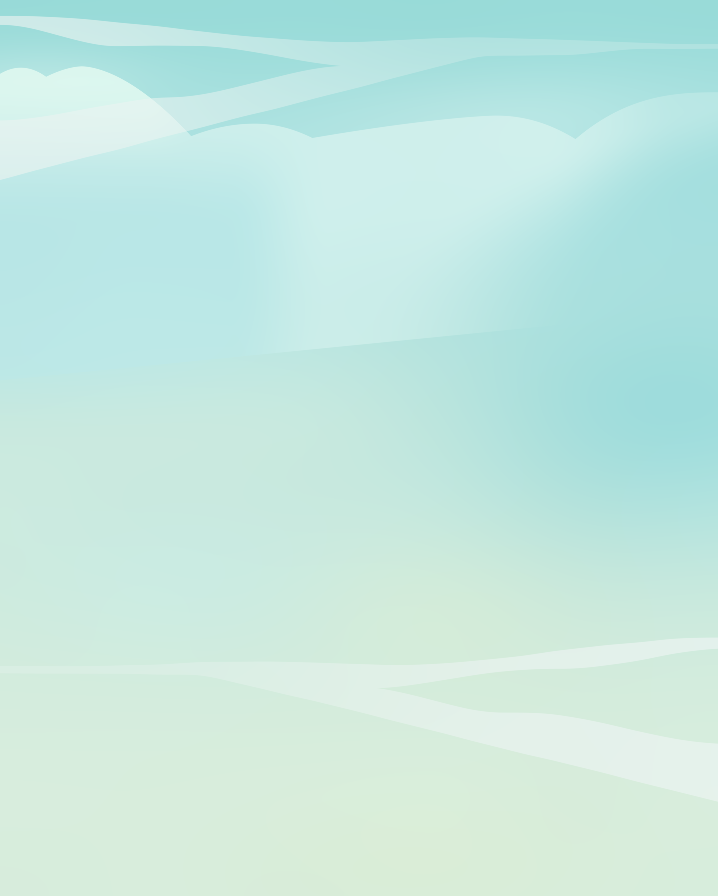
Give the GLSL for this background, as a WebGL 2 fragment shader.

```glsl
#version 300 es
precision highp float;
// Pastel sky: soft teal and mint gradients, a rounded cloud bank and forked wind streaks.

uniform vec2 u_resolution;
out vec4 fragColor;

// Sky colours, from top to bottom
const vec3 SKY_TOP = vec3(0.60, 0.86, 0.85);
const vec3 SKY_HIGH = vec3(0.68, 0.885, 0.88);
const vec3 SKY_MID = vec3(0.795, 0.915, 0.87);
const vec3 SKY_LOW = vec3(0.845, 0.93, 0.865);
// Glow and cloud colours
const vec3 TEAL = vec3(0.62, 0.865, 0.865);
const vec3 BLUE = vec3(0.735, 0.91, 0.91);
const vec3 AQUA = vec3(0.785, 0.92, 0.89);
const vec3 WARM = vec3(0.86, 0.93, 0.83);
const vec3 CLOUD = vec3(0.83, 0.945, 0.93);
const vec3 CREST = vec3(0.89, 0.98, 0.945);
const vec3 STREAK = vec3(0.92, 0.955, 0.945);
// Surface detail
const float WOBBLE = 0.0015;
const float MOTTLE = 0.008;

float hash(vec2 p) {
  return fract(sin(dot(p, vec2(127.1, 311.7))) * 43758.5453);
}

float noise(vec2 p) {
  vec2 i = floor(p), f = fract(p);
  f = f * f * (3.0 - 2.0 * f);
  return mix(mix(hash(i), hash(i + vec2(1, 0)), f.x),
             mix(hash(i + vec2(0, 1)), hash(i + vec2(1, 1)), f.x), f.y);
}

float glow(vec2 p, vec2 center, vec2 radius) {
  vec2 d = (p - center) / radius;
  return exp(-dot(d, d));
}

// Antialiased step, one where d is positive
float cover(float d) {
  return smoothstep(-0.5, 0.5, d * u_resolution.y);
}

// Height of a rounded cloud lobe, measured down from the top
float lobe(float x, float peak, vec2 widths, vec2 power, float base, float rise) {
  float d = x - peak;
  float side = step(0.0, d);
  float t = abs(d) / mix(widths.x, widths.y, side);
  return base - rise * (1.0 - pow(t, mix(power.x, power.y, side)));
}

float smoothMax(float a, float b, float k) {
  return 0.5 * (a + b + sqrt((a - b) * (a - b) + k * k));
}

// Band between two edges with a wedge cut out of it
float fork(float y, vec2 band, vec2 wedge) {
  float cut = cover(min(y - wedge.x, wedge.y - y));
  return cover(min(y - band.x, band.y - y)) * (1.0 - cut);
}

float upperStreak(float x, float y) {
  float top = 0.017 + 0.030 * smoothstep(0.0, 0.5, x)
    - 0.005 * smoothstep(0.45, 0.65, x) + 0.0075 * smoothstep(0.65, 1.0, x);
  float bottom = smoothMax(0.2005 - 0.207 * x, 0.0615, 0.004) - 0.007 * smoothstep(0.78, 0.9, x);
  float cutTop = 0.027 + 0.024 * smoothstep(0.0, 0.16, x) + 0.023 * smoothstep(0.27, 0.5, x);
  float cutBottom = 0.134 - 0.025 * smoothstep(0.0, 0.24, x) - 0.036 * smoothstep(0.23, 0.49, x);
  return fork(y, vec2(top, bottom), vec2(cutTop, cutBottom));
}

float lowerStreak(float x, float y) {
  float top = 0.7435 - 0.0055 * smoothstep(0.1, 0.35, x)
    + 0.004 * smoothstep(0.35, 0.55, x) - 0.03 * smoothstep(0.55, 1.0, x);
  float bottom = smoothMax(0.7515, 0.757 + 0.2 * (x - 0.31), 0.006);
  float cutTop = 0.769 - 0.022 * smoothstep(0.5, 0.75, x) - 0.023 * smoothstep(0.78, 1.02, x);
  float cutBottom = 0.767 + 0.028 * smoothstep(0.5, 0.7, x) + 0.036 * smoothstep(0.72, 1.02, x);
  return fork(y, vec2(top, bottom), vec2(cutTop, cutBottom));
}

void main() {
  vec2 p = gl_FragCoord.xy / u_resolution;
  p.y = 1.0 - p.y; // y runs downwards from the top edge

  // Sky gradient and broad glows
  vec3 color = mix(SKY_TOP, SKY_HIGH, smoothstep(0.0, 0.2, p.y));
  color = mix(color, SKY_MID, smoothstep(0.25, 0.5, p.y));
  color = mix(color, SKY_LOW, smoothstep(0.5, 0.9, p.y));
  color = mix(color, CLOUD, 0.4 * glow(p, vec2(0.72, 0.14), vec2(0.26, 0.06)));
  color = mix(color, CLOUD, 0.4 * glow(p, vec2(0.05, 0.09), vec2(0.16, 0.04)));
  color = mix(color, AQUA, 0.8 * glow(p, vec2(0.3, 0.63), vec2(0.28, 0.1)));
  color = mix(color, WARM, 0.5 * glow(p, vec2(0.62, 0.68), vec2(0.2, 0.09)));
  color = mix(color, WARM, 0.6 * glow(p, vec2(0.58, 0.96), vec2(0.25, 0.09)));
  color = mix(color, TEAL, glow(p, vec2(0.95, 0.45), vec2(0.32, 0.16)));
  color = mix(color, TEAL, 0.6 * glow(p, vec2(1.0, 0.2), vec2(0.2, 0.08)));
  color = mix(color, BLUE, 0.7 * glow(p, vec2(0.06, 0.38), vec2(0.3, 0.07)));

  // Cloud bank: lobed top, slanted base, soft right side
  float crest = min(lobe(p.x, 0.114, vec2(0.15), vec2(1.7), 0.15, 0.076),
                    lobe(p.x, 0.029, vec2(0.065), vec2(2.0), 0.11, 0.0345));
  float ridge = min(lobe(p.x, 0.355, vec2(0.095, 0.08), vec2(2.0), 0.154, 0.016),
                    lobe(p.x, 0.69, vec2(0.255, 0.109), vec2(1.4, 2.1), 0.154, 0.025));
  ridge = min(ridge, lobe(p.x, 1.0, vec2(0.201), vec2(2.6), 0.157, 0.054));
  float border = 0.62 + 0.38 * exp((0.15 - p.y) / 0.1);
  float body = cover(p.y - min(crest, ridge)) * cover(0.4245 - 0.0795 * p.x - p.y);
  body *= 1.0 - smoothstep(border - 0.16, border + 0.14, p.x);
  body *= mix(1.0, 0.45, smoothstep(0.76, 0.95, p.x));
  float shade = smoothstep(0.12, 0.25, p.y) * (1.0 - smoothstep(0.32, 0.46, p.x));
  vec3 cloud = mix(CLOUD, BLUE, shade);
  float shine = cover(p.y - crest) * (1.0 - smoothstep(0.09, 0.19, p.y));
  cloud = mix(cloud, CREST, shine * (1.0 - smoothstep(0.2, 0.28, p.x)));
  color = mix(color, cloud, body * mix(0.85, 0.65, smoothstep(0.22, 0.4, p.y) * step(0.0, p.x)));

  // Wind streaks with slightly uneven edges
  float y = p.y + WOBBLE * (noise(vec2(p.x * 18.0, p.y * 6.0)) - 0.5);
  color = mix(color, STREAK, upperStreak(p.x, y) * mix(0.65, 0.25, smoothstep(0.0, 0.75, p.x)));
  color = mix(color, STREAK, lowerStreak(p.x, y) * mix(0.3, 0.72, smoothstep(0.1, 0.85, p.x)));

  // Faint watercolour mottling
  color += MOTTLE * (noise(p * vec2(5.0, 9.0)) - 0.5);
  fragColor = vec4(color, 1.0);
}
```
